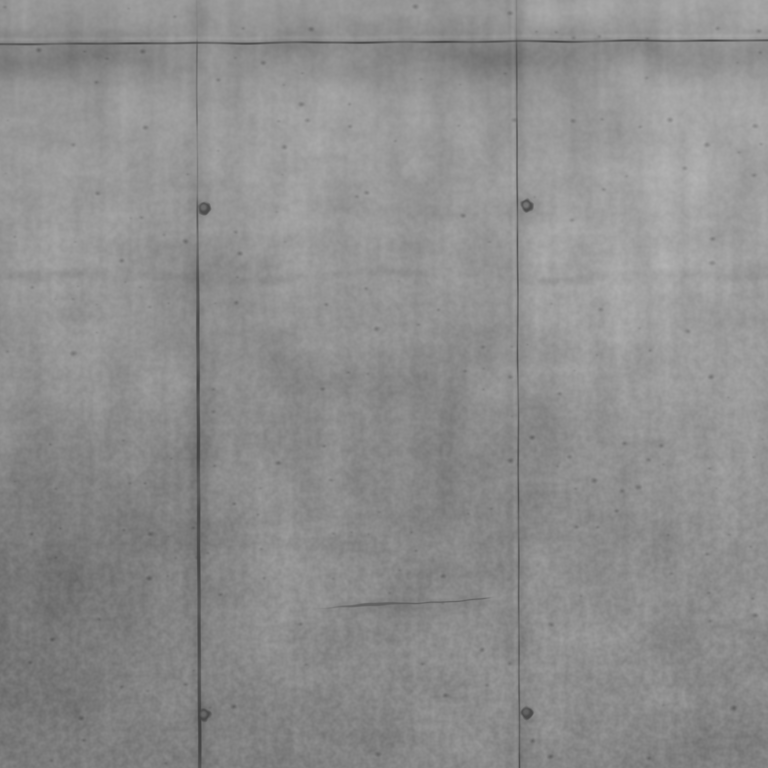
Write a Shadertoy shader that draws this texture.

```glsl
// Cast concrete wall: formwork seams, tie holes, a crack, pores and weathered mottling.

const float BASE_TONE = 0.545;
const float SEAM_TONE = 0.27;
const float HOLE_TONE = 0.26;
const float CRACK_TONE = 0.36;

const float PANEL_WIDTH = 0.418;
const float SEAM_X = 0.258;             // first vertical seam
const float SEAM_Y = 0.945;             // horizontal seam
const vec2 HOLE_START = vec2(0.266, 0.069);
const float HOLE_PITCH = 0.660;
const float HOLE_RADIUS = 0.0078;
const vec2 CRACK_A = vec2(0.400, 0.205);
const vec2 CRACK_B = vec2(0.645, 0.223);
const float PORE_CELLS = 34.0;
const float PORE_CHANCE = 0.20;

// Two random values in 0..1 for an integer cell
vec2 hash2(vec2 cell) {
    uvec2 q = uvec2(ivec2(cell) + 4096) * uvec2(1597u, 3812u);
    uint n = (q.x ^ q.y) * 2654435u;
    n = (n ^ (n >> 15)) * 2246823u;
    n ^= n >> 13;
    n *= 326651u;
    n ^= n >> 16;
    return vec2(n & 65535u, n >> 16) / 65535.0;
}

float gradDot(vec2 cell, vec2 offset) {
    float angle = 6.28318 * hash2(cell).x;
    return dot(vec2(cos(angle), sin(angle)), offset);
}

// Gradient noise, roughly -0.7..0.7
float noise(vec2 p) {
    vec2 i = floor(p), f = fract(p);
    vec2 u = f * f * f * (f * (f * 6.0 - 15.0) + 10.0);
    vec2 e = vec2(1.0, 0.0);
    return mix(mix(gradDot(i, f), gradDot(i + e, f - e), u.x),
               mix(gradDot(i + e.yx, f - e.yx), gradDot(i + 1.0, f - 1.0), u.x), u.y);
}

float fbm(vec2 p) {
    float sum = 0.0, gain = 1.0;
    for (int i = 0; i < 4; i++) {
        sum += gain * noise(p);
        p = p * 2.03 + 17.3;
        gain *= 0.55;
    }
    return sum;
}

float bell(float x, float width) {
    return exp(-x * x / (width * width));
}

// Soft-edged coverage of a shape from its signed distance
float cover(float d, float soft) {
    return 1.0 - smoothstep(-soft, soft, d);
}

// Broad shading, stains, trowel streaks and grain
float concrete(vec2 p) {
    float tone = BASE_TONE;
    tone += 0.058 * smoothstep(0.25, 0.80, p.y) * (0.7 + 0.5 * p.x);
    tone += 0.025 * bell(length((p - vec2(0.92, 0.62)) * vec2(1.0, 0.8)), 0.25);
    tone += 0.025 * bell(length(p - vec2(0.07, 0.57)), 0.13);
    tone -= 0.085 * bell(length((p - vec2(0.02, 0.25)) * vec2(1.0, 0.8)), 0.21);
    tone -= 0.028 * bell(length(p - vec2(0.49, 0.45)), 0.20);
    tone -= 0.025 * bell(p.y, 0.10);
    tone += 0.048 * fbm(p * 4.0 + 3.0);
    tone += 0.034 * fbm(p * 15.0 + 41.0);
    tone += 0.034 * noise(p * vec2(34.0, 3.5)) * smoothstep(0.0, 0.5, p.y);
    tone += 0.018 * noise(p * vec2(95.0, 7.0) + 9.0);
    tone += 0.020 * noise(p * vec2(6.0, 42.0) + 23.0);
    float grain = noise(p * 105.0) + 0.6 * noise(p * 210.0 + 5.0);
    tone += 0.036 * grain * mix(1.4, 0.6, p.y);
    // Damp band around the top seam and a faint pour line
    float below = SEAM_Y - p.y;
    tone -= (0.090 + 0.08 * noise(p * vec2(9.0, 20.0))) * bell(below - 0.014, 0.036);
    float pour = p.y - 0.640 - 0.015 * noise(vec2(p.x * 5.0, 2.0));
    tone -= 0.035 * bell(pour, 0.006) * smoothstep(-0.3, 0.2, noise(vec2(p.x * 9.0, 7.0)));
    return tone;
}

// Darkness of scattered pinholes
float pores(vec2 p, float soft) {
    vec2 g = p * PORE_CELLS, cell = floor(g);
    vec2 pick = hash2(cell + 70.0), spot = 0.2 + 0.6 * hash2(cell + 310.0);
    float radius = mix(0.0006, 0.0026, pick.y * pick.y);
    vec2 d = (g - cell - spot) / PORE_CELLS;
    float dist = length(d * vec2(0.8, 1.0)) - radius;
    return step(pick.x, PORE_CHANCE) * cover(dist, soft + 0.0014) * mix(0.07, 0.13, pick.y);
}

void mainImage(out vec4 fragColor, in vec2 fragCoord) {
    vec2 p = fragCoord / iResolution.y;
    float soft = max(0.0014, 0.8 / iResolution.y);
    float tone = concrete(p) - pores(p, soft);

    // Vertical seams: the first is heavy low down, the second is a hairline
    float seam = round((p.x - SEAM_X) / PANEL_WIDTH);
    float heavy = 1.0 - clamp(seam, 0.0, 1.0);
    float sway = 0.004 * (0.5 - p.y) + 0.001 * noise(vec2(p.y * 12.0, seam * 9.0));
    float dx = p.x - SEAM_X + 0.0015 * seam - seam * PANEL_WIDTH - sway;
    float lowPart = 1.0 - smoothstep(0.58, 0.76, p.y);
    float halfWidth = mix(0.0009, 0.0009 + 0.0012 * lowPart, heavy);
    float strength = mix(0.68, 0.42 + 0.42 * lowPart, heavy) + 0.40 * noise(vec2(p.y * 28.0, seam + 0.5));
    strength *= mix(1.0, 0.25, smoothstep(SEAM_Y - 0.01, SEAM_Y + 0.01, p.y));
    tone -= 0.035 * bell(dx, 0.012);
    tone += 0.040 * bell(dx + 0.0045, 0.003) * (1.0 - heavy);
    tone = mix(tone, SEAM_TONE, cover(abs(dx) - halfWidth, soft) * clamp(strength, 0.0, 1.0));

    // Horizontal seam, slightly tilted
    float dy = p.y - SEAM_Y - 0.005 * (p.x - 0.5) - 0.002 * noise(vec2(p.x * 14.0, 3.0));
    float wear = clamp(0.72 + 0.6 * noise(vec2(p.x * 20.0, 8.0)), 0.0, 1.0);
    tone += 0.04 * bell(dy - 0.006, 0.003);
    tone = mix(tone, SEAM_TONE, cover(abs(dy) - 0.0013, soft) * wear);

    // Tie holes beside each seam, with a paler worn core
    float row = round((p.y - HOLE_START.y) / HOLE_PITCH);
    vec2 hole = p - HOLE_START - vec2(seam * (PANEL_WIDTH + 0.002), row * HOLE_PITCH + 0.003 * seam);
    float worn = hash2(vec2(seam, row) + 5.0).x;
    float r = length(hole) + 0.003 * noise(p * 120.0);
    tone -= 0.05 * bell(r, 0.015);
    tone = mix(tone, HOLE_TONE, 0.85 * cover(r - HOLE_RADIUS, soft * 1.6));
    tone += mix(0.08, 0.18, worn) * cover(length(hole + vec2(0.001, -0.001)) - 0.0040, 0.0025);

    // Crack with tapering ends and a damp halo
    float along = (p.x - CRACK_A.x) / (CRACK_B.x - CRACK_A.x);
    float bend = 0.003 * sin(along * 6.0) + 0.003 * noise(vec2(p.x * 38.0, 4.0));
    float dc = p.y - mix(CRACK_A.y, CRACK_B.y, along) - bend * 0.7;
    float taper = smoothstep(0.0, 0.3, along) * (1.0 - smoothstep(0.93, 1.0, along));
    float crackWidth = 0.0008 + 0.0013 * bell(along - 0.35, 0.13);
    tone -= 0.04 * taper * bell(dc + 0.004, 0.012);
    tone = mix(tone, CRACK_TONE, 0.85 * taper * cover(abs(dc) - crackWidth, soft));

    fragColor = vec4(vec3(clamp(tone, 0.0, 1.0)), 1.0);
}
```
